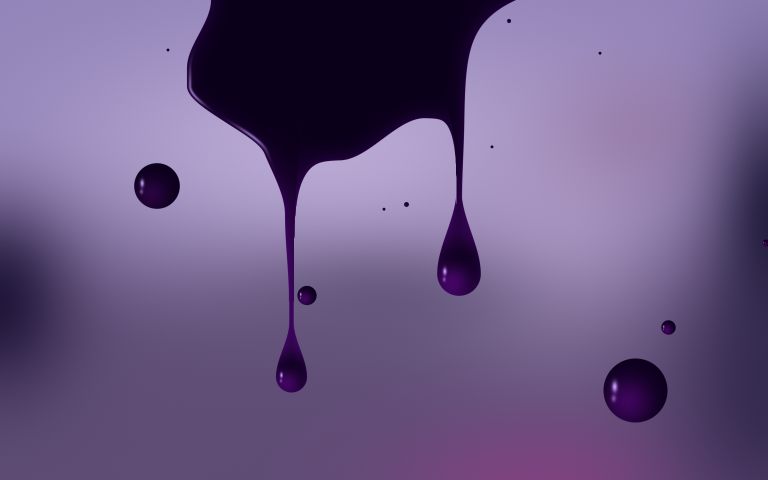
A WebGL 1 fragment shader for this background:

```glsl
precision highp float;
// Glossy dark violet ink hangs from the top edge over a blurred lavender haze.
// The haze is layered soft glows; the ink is one implicit field made of edge
// curves and teardrops, with loose beads lit like small spheres.
// Space: the canvas is 480 units tall, y is the depth below its top edge.
uniform vec2 u_resolution;

const vec3 INK = vec3(0.04, 0.0, 0.10);
const vec3 VIOLET = vec3(0.25, 0.02, 0.37);
const vec3 SHINE = vec3(0.80, 0.74, 0.95);

float glow(vec2 p, vec2 center, vec2 size) {
  vec2 q = (p - center) / size;
  return exp(-dot(q, q));
}

// Smooth rise toward a hanging strand as the gap u closes
float pull(float u, float reach) {
  return 0.25 * log(1.0 + pow(reach / max(u, 0.02), 4.0));
}

// Thin strand that swells into a round drop
float drip(vec2 p, vec2 center, float radius, float neck, float top) {
  vec2 q = p - center;
  float width = mix(neck, radius, smoothstep(top, center.y, p.y));
  return q.y > 0.0 ? length(q) - radius : abs(q.x) - width;
}

// Main mass: left edge, right edge and scalloped underside
float mass(vec2 p) {
  float left = 211.0 - 24.0 * smoothstep(0.0, 68.0, p.y)
    + 70.0 * smoothstep(86.0, 154.0, p.y)
    + 28.0 * smoothstep(122.0, 215.0, p.y)
    + 4.0 * smoothstep(215.0, 300.0, p.y);
  float right = 464.0 + 52.0 * exp(-p.y / 24.0)
    - 2.0 * smoothstep(120.0, 200.0, p.y);
  float under = 160.0 - 42.0 * smoothstep(340.0, 425.0, p.x)
    + 20.0 * pull(p.x - 294.0, 24.0) + 18.0 * pull(457.0 - p.x, 14.0);
  return max(max(left - p.x, p.x - right), p.y - under);
}

float inkField(vec2 p) {
  float leftDrip = drip(p, vec2(291.5, 377.0), 15.5, 2.2, 322.0);
  float rightDrip = drip(p, vec2(459.0, 274.0), 21.8, 2.5, 190.0);
  return min(mass(p), min(leftDrip, rightDrip));
}

// Field divided by its slope, so edges have an even width
float inkDistance(vec2 p) {
  vec2 e = vec2(0.4, 0.0);
  float f = inkField(p);
  vec2 slope = vec2(inkField(p + e.xy) - f, inkField(p + e.yx) - f) / e.x;
  return f / max(length(slope), 0.5);
}

float cover(float dist, float px) {
  return 1.0 - smoothstep(-0.7 * px, 0.7 * px, dist);
}

// Gloss inside a drop; n runs from -1 to 1 across it
vec3 gloss(vec2 n, float violet) {
  vec3 color = mix(INK, VIOLET, violet * glow(n, vec2(-0.25, 0.35), vec2(0.75)));
  float spark = glow(n, vec2(-0.65, -0.12), vec2(0.08, 0.16))
    + 0.5 * glow(n, vec2(-0.68, 0.25), vec2(0.07, 0.1));
  return color + SHINE * 0.8 * spark;
}

vec3 bead(vec3 color, vec2 p, vec2 center, float radius, float violet, float px) {
  vec2 q = p - center;
  return mix(color, gloss(q / radius, violet), cover(length(q) - radius, px));
}

vec3 haze(vec2 p) {
  vec3 c = mix(vec3(0.57, 0.51, 0.72), vec3(0.37, 0.30, 0.46),
    smoothstep(120.0, 350.0, p.y));
  c = mix(c, vec3(0.74, 0.68, 0.84), 0.9 * glow(p, vec2(330, 150), vec2(270, 120)));
  c = mix(c, vec3(0.68, 0.60, 0.77), 0.8 * glow(p, vec2(560, 220), vec2(120, 130)));
  c = mix(c, vec3(0.57, 0.44, 0.60), 0.5 * glow(p, vec2(640, 130), vec2(90, 65)));
  c = mix(c, vec3(0.37, 0.32, 0.46), 0.7 * glow(p, vec2(390, 300), vec2(140, 50)));
  c = mix(c, vec3(0.52, 0.25, 0.51), 0.8 * glow(p, vec2(540, 485), vec2(150, 65)));
  c = mix(c, vec3(0.10, 0.06, 0.20), 0.9 * glow(p, vec2(-5, 300), vec2(75, 90)));
  c = mix(c, vec3(0.10, 0.08, 0.20), 0.9 * glow(p, vec2(775, 220), vec2(60, 140)));
  c = mix(c, vec3(0.18, 0.14, 0.29), 0.8 * glow(p, vec2(775, 400), vec2(100, 130)));
  // Faint woven grain
  return c + 0.006 * sin(p.x * 1.7 + sin(p.y * 0.9)) * sin(p.y * 1.9);
}

void main() {
  float px = 480.0 / u_resolution.y;
  vec2 p = (gl_FragCoord.xy - 0.5 * u_resolution) * px;
  p = vec2(p.x + 384.0, 240.0 - p.y);
  vec3 color = haze(p);

  // Fine specks on a wave; those behind the mass stay hidden
  for (int i = 0; i < 5; i++) {
    float k = float(i);
    vec2 spot = vec2(168.0 + 108.0 * k, 130.0 - 80.0 * cos(1.5 * k));
    color = bead(color, p, spot, 1.4, 0.3, px);
  }
  // Loose beads
  color = bead(color, p, vec2(157.0, 186.0), 22.8, 0.55, px);
  color = bead(color, p, vec2(635.5, 390.5), 32.0, 0.95, px);
  color = bead(color, p, vec2(307.0, 295.5), 9.6, 1.0, px);
  color = bead(color, p, vec2(668.5, 327.5), 7.2, 1.0, px);
  color = bead(color, p, vec2(406.5, 204.5), 2.4, 0.8, px);
  color = bead(color, p, vec2(509.0, 21.0), 2.0, 0.4, px);
  color = bead(color, p, vec2(766.0, 243.0), 3.5, 1.0, px);

  // Hanging ink: dark mass, violet strands, shining drops and rim
  float dist = inkDistance(p);
  vec3 ink = mix(INK, VIOLET, 0.6 * smoothstep(130.0, 270.0, p.y));
  vec2 leftN = (p - vec2(291.5, 377.0)) / 15.5;
  vec2 rightN = (p - vec2(459.0, 274.0)) / 21.8;
  ink = mix(ink, gloss(leftN, 0.9), smoothstep(-2.2, -0.6, leftN.y));
  if (p.x > 400.0) ink = mix(ink, gloss(rightN, 1.0), smoothstep(-2.2, -0.6, rightN.y));
  float lit = glow(p, vec2(195, 90), vec2(12, 22)) + glow(p, vec2(250, 140), vec2(20, 18));
  float rim = exp(-pow((dist + 3.0) / 1.4, 2.0));
  ink += SHINE * 0.6 * lit * rim + 0.3 * VIOLET * exp(min(dist, 0.0) / 7.0);
  color = mix(color, ink, cover(dist, px));
  gl_FragColor = vec4(color, 1.0);
}
```
